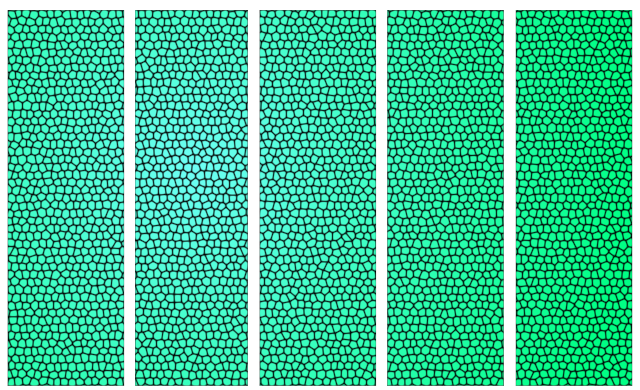
This pattern is drawn by a WebGL 2 fragment shader. Its source:

```glsl
#version 300 es
precision highp float;

uniform vec2 u_resolution;
out vec4 fragColor;

vec2 hash2(vec2 cell) {
    vec3 h = fract(cell.xyx * vec3(0.1031, 0.1030, 0.0973));
    h += dot(h, h.yzx + 33.33);
    return fract((h.xx + h.yz) * h.zy);
}

// Jittered seed of a staggered lattice, relative to the sample point
vec2 seedOffset(vec2 g, ivec2 step) {
    float row = floor(g.y) + float(step.y);
    float stagger = 0.5 * mod(row, 2.0);
    vec2 cell = vec2(floor(g.x - stagger) + float(step.x), row);
    vec2 jitter = (hash2(cell + 17.0) - 0.5) * vec2(0.52, 0.42);
    return cell + vec2(stagger + 0.5, 0.5) + jitter - g;
}

// Rounded distance to the cell walls; the panel rim acts as one more wall
float wallDistance(vec2 g, float rim) {
    vec2 nearest = vec2(9.0);
    for (int j = -1; j <= 1; j++)
        for (int i = -1; i <= 1; i++) {
            vec2 s = seedOffset(g, ivec2(i, j));
            if (dot(s, s) < dot(nearest, nearest)) nearest = s;
        }

    float sum = exp(-15.0 * rim);
    for (int j = -2; j <= 2; j++)
        for (int i = -2; i <= 2; i++) {
            vec2 s = seedOffset(g, ivec2(i, j));
            vec2 across = s - nearest;
            if (dot(across, across) > 1e-4)
                sum += exp(-15.0 * dot(0.5 * (s + nearest), normalize(across)));
        }
    return -log(sum) / 15.0;
}

// Distance inward from the edge of the closest of five upright panels
float panelDepth(vec2 p) {
    float n = clamp(floor((p.x - 0.006) / 0.3257), 0.0, 4.0);
    float centre = 0.169 + 0.3257 * n - 0.0054 * sin(n * 0.7854);
    float halfWidth = n == 1.0 ? 0.1445 : 0.1493;
    vec2 depth = vec2(halfWidth, 0.4815) - abs(p - vec2(centre, 0.4925));
    return min(depth.x, depth.y);
}

void main() {
    vec2 p = gl_FragCoord.xy / u_resolution.y;
    float pixel = 1.0 / u_resolution.y;
    float density = 50.9;

    // Cell fill: cyan glow falling off to green
    float falloff = clamp(length(p - vec2(0.495, 0.57)) / 1.12, 0.0, 1.0);
    vec3 fill = mix(vec3(0.43, 1.0, 0.96), vec3(0.0, 1.0, 0.52), falloff);

    // Soft dark walls
    float depth = panelDepth(p);
    float wall = wallDistance((p - vec2(0.0, 0.011)) * density, depth * density + 0.06);
    float soft = max(0.13, 0.6 * pixel * density);
    vec3 tissue = fill * smoothstep(0.065 - soft, 0.065 + soft, wall);

    // White gaps between the panels
    float inside = smoothstep(-0.6 * pixel, 0.6 * pixel, depth);
    fragColor = vec4(mix(vec3(1.0), tissue, inside), 1.0);
}
```
